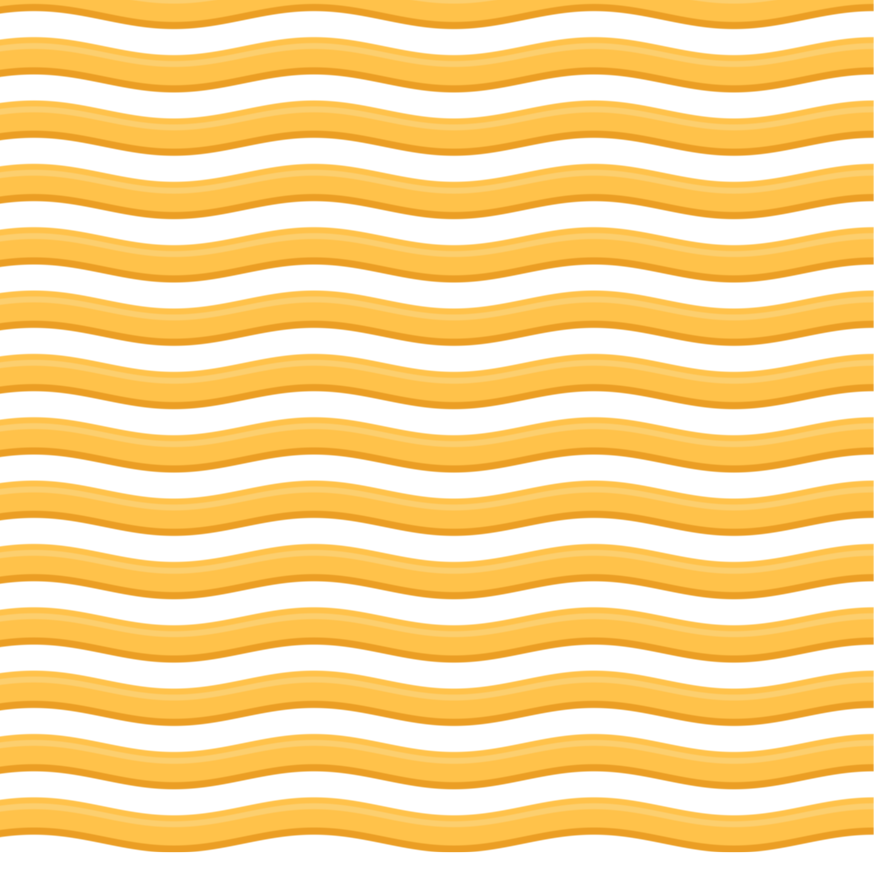
Reproduce this pattern procedurally as a Shadertoy shader.

```glsl
// Stacked golden wavy strands with a shaded underside and a soft highlight, on white.

const float TAU = 6.2831853;

// Layout: x in canvas widths, y in canvas heights
const float WAVELENGTH = 0.3125;
const float CREST_X = 0.0378;
const float AMPLITUDE = 0.0103;
const float ROW_PITCH = 0.07265;
const float FIRST_ROW_Y = 0.0539;
const float HALF_THICKNESS = 0.0214;
const float SHADE_WIDTH = 0.0082;
const float HIGHLIGHT_DEPTH = 0.0102;
const float HIGHLIGHT_HALF = 0.0034;
const float RIGHT_EDGE = 0.975;
const float BOTTOM_EDGE = 0.0225;
const float EDGE_SOFTNESS = 0.0013;

const vec3 PAPER = vec3(1.0);
const vec3 BODY = vec3(1.0, 0.76, 0.29);
const vec3 SHADE = vec3(0.92, 0.62, 0.14);
const vec3 HIGHLIGHT = vec3(0.99, 0.81, 0.43);

// Coverage of the region where d is negative
float cover(float d, float blur) {
    return 1.0 - smoothstep(-blur, blur, d);
}

// Signed height above the centre line of the nearest strand
float strandHeight(vec2 uv) {
    float wave = AMPLITUDE * cos(TAU * (uv.x - CREST_X) / WAVELENGTH);
    float y = uv.y - FIRST_ROW_Y - wave;
    return mod(y + 0.5 * ROW_PITCH, ROW_PITCH) - 0.5 * ROW_PITCH;
}

void mainImage(out vec4 fragColor, in vec2 fragCoord) {
    vec2 uv = fragCoord / iResolution.xy;
    vec2 pixel = 1.0 / iResolution.xy;
    float blur = max(EDGE_SOFTNESS, 0.75 * pixel.y);
    float h = strandHeight(uv);

    // Strand body with its lit and shaded bands
    float lit = cover(abs(h - HALF_THICKNESS + HIGHLIGHT_DEPTH) - HIGHLIGHT_HALF, blur);
    float shaded = cover(h + HALF_THICKNESS - SHADE_WIDTH, blur);
    vec3 strand = mix(BODY, HIGHLIGHT, lit);
    strand = mix(strand, SHADE, shaded);

    // Clip to the strand outline and the blank right and bottom margins
    float mask = cover(abs(h) - HALF_THICKNESS, blur);
    mask *= cover(uv.x - RIGHT_EDGE, 0.5 * pixel.x);
    mask *= cover(BOTTOM_EDGE - uv.y, 0.5 * pixel.y);

    fragColor = vec4(mix(PAPER, strand, mask), 1.0);
}
```
